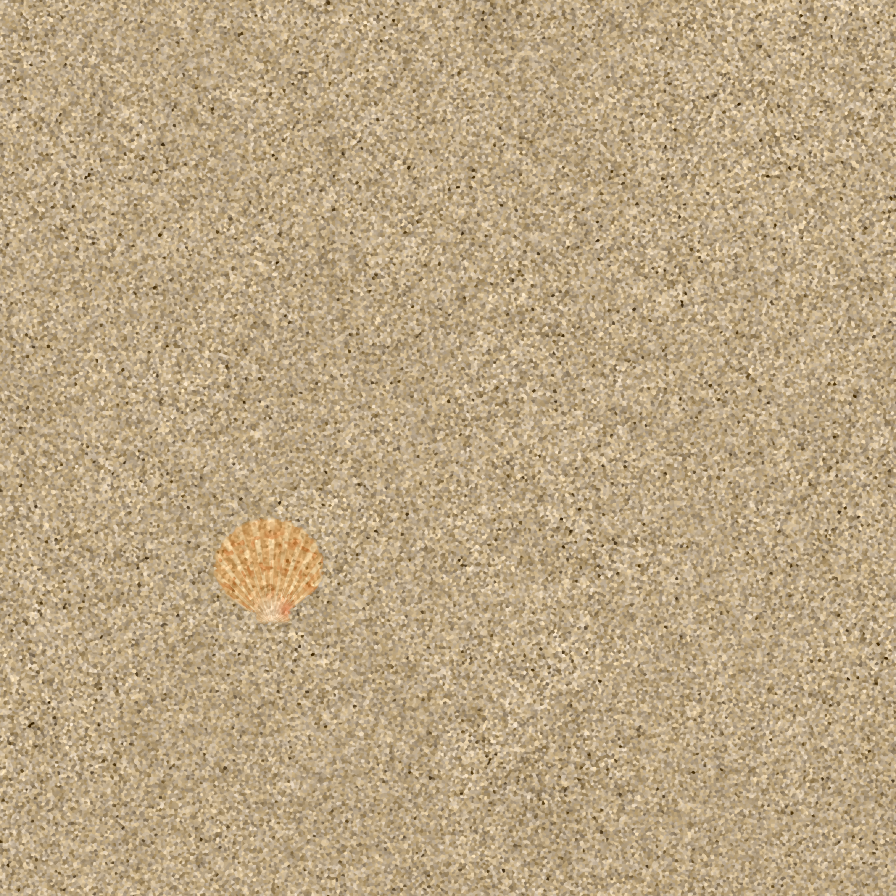
A three.js fragment shader for this texture:

```glsl
// Fine beach sand with one small scallop shell lying on it.
// Sand is a soft Voronoi of tinted grains under faint broad mottling;
// the shell is a tapered disc with ribs that fan out from its hinge.
#define GRAINS 340.0
#define GRAIN_SHARPNESS 6.5
#define GRAIN_CONTRAST 0.248
#define DARK_SHARE 0.02
#define MOTTLE 0.037
#define SAND vec3(0.741, 0.658, 0.526)
#define SHELL_HINGE vec2(0.303, 0.311)
#define SHELL_SIZE 0.06
#define RIB_RATE 38.0
#define RIB_CREAM vec3(0.93, 0.82, 0.63)
#define GROOVE_OCHRE vec3(0.82, 0.64, 0.41)
#define RUST vec3(0.77, 0.48, 0.24)

varying vec2 vUv;

vec3 hash3(vec2 p) {
  vec3 q = fract(p.xyx * vec3(0.1031, 0.1030, 0.0973));
  q += dot(q, q.yxz + 33.33);
  return fract((q.xxy + q.yzz) * q.zyx);
}

float valueNoise(vec2 p) {
  vec2 cell = floor(p);
  vec2 f = fract(p);
  f = f * f * (3.0 - 2.0 * f);
  float low = mix(hash3(cell).x, hash3(cell + vec2(1.0, 0.0)).x, f.x);
  float high = mix(hash3(cell + vec2(0.0, 1.0)).x, hash3(cell + 1.0).x, f.x);
  return mix(low, high, f.y);
}

// Blended grain properties: x is tone, y is warmth, both centred on zero
vec2 grains(vec2 p) {
  vec2 cell = floor(p);
  vec2 sum = vec2(0.0);
  float total = 0.0;
  for (int j = -1; j <= 1; j++) {
    for (int i = -1; i <= 1; i++) {
      vec2 id = cell + vec2(float(i), float(j));
      vec3 place = hash3(id + 11.0);
      vec3 look = hash3(id + 457.0);
      vec2 toGrain = id + place.xy - p;
      float weight = exp(-GRAIN_SHARPNESS * dot(toGrain, toGrain));
      float dark = step(1.0 - DARK_SHARE, place.z);
      sum += weight * vec2(look.x + look.y - 1.0 - 1.2 * dark, look.z - 0.5);
      total += weight;
    }
  }
  return sum / max(total, 1e-5);
}

// Soft round stain, one at its centre
float smudge(vec2 uv, vec2 centre, float size) {
  vec2 d = (uv - centre) / size;
  return exp(-dot(d, d));
}

vec3 sandColor(vec2 uv, vec2 grain) {
  float broad = valueNoise(uv * 5.0 + 3.0) - 0.5;
  float medium = valueNoise(uv * 19.0 + 40.0) - 0.5;
  float clumps = valueNoise(uv * 75.0 + 90.0) - 0.5;
  float stain = smudge(uv, vec2(0.60, 0.10), 0.06) + smudge(uv, vec2(0.56, 1.0), 0.04);
  float contrast = GRAIN_CONTRAST * (1.0 + 0.3 * broad + 0.25 * medium);
  float tone = contrast * grain.x - 0.04 * stain;
  tone += MOTTLE * (0.5 * broad + 0.5 * medium + 0.9 * clumps);
  return SAND + tone + grain.y * vec3(0.035, 0.0, -0.09);
}

// Below zero inside the shell; p has its origin at the hinge
float shellShape(vec2 p, float rib) {
  vec2 q = p - vec2(-0.05, 0.93);
  q.x *= 1.0 + 0.25 * (1.0 - smoothstep(0.1, 0.6, p.y));
  float fan = length(q / vec2(1.0, 0.9)) - 1.0 - 0.02 * rib;
  vec2 ear = abs(p - vec2(0.03, 0.08)) - vec2(0.24, 0.1);
  float ears = length(max(ear, 0.0)) - 0.07;
  return min(fan, ears);
}

vec3 shellColor(vec2 p, float angle, float rib, vec2 grain) {
  float radius = length(p);
  float ridge = smoothstep(-0.2, 0.8, rib);
  float wear = valueNoise(p * 5.0 + 20.0);
  vec3 color = mix(GROOVE_OCHRE, RIB_CREAM, ridge * (0.35 + 0.6 * wear));

  // Rusty flecks in growth bands, then the pale hinge with a red side
  float flecks = valueNoise(vec2(angle * 18.0, radius * 12.0) + 70.0);
  float band = 0.6 + 0.4 * cos(radius * 13.0);
  color = mix(color, RUST, 0.7 * smoothstep(0.5, 0.8, flecks) * band);
  color = mix(color, vec3(0.94, 0.85, 0.73), 0.75 * smudge(p, vec2(0.0, 0.1), 0.3));
  color = mix(color, vec3(0.82, 0.46, 0.29), 0.7 * smudge(p, vec2(0.29, 0.14), 0.14));
  return color + 0.16 * grain.x;
}

void main() {
  vec2 grain = grains(vUv * GRAINS);
  vec3 color = sandColor(vUv, grain);

  vec2 p = (vUv - SHELL_HINGE) / SHELL_SIZE;
  float angle = atan(p.x, max(p.y + 0.15, 0.01));
  float rib = cos(angle * RIB_RATE);
  float edge = shellShape(p, rib) + 0.05 * grain.x;

  // Faint contact shadow, then the shell over it
  float shadow = 1.0 - smoothstep(-0.05, 0.12, shellShape(p + vec2(-0.04, 0.05), rib));
  color *= 1.0 - 0.1 * shadow;
  float cover = 1.0 - smoothstep(-0.035, 0.035, edge);
  color = mix(color, shellColor(p, angle, rib, grain), cover);

  gl_FragColor = vec4(clamp(color, 0.0, 1.0), 1.0);
}
```
